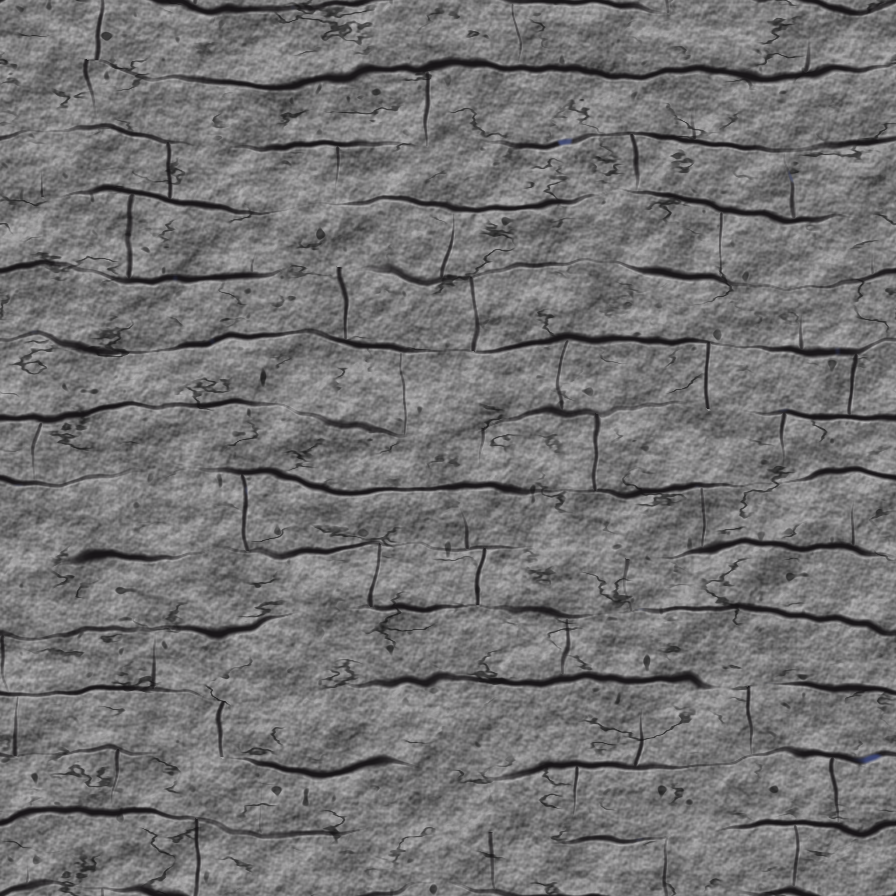
Reproduce this texture procedurally as a WebGL 2 fragment shader.

```glsl
#version 300 es
precision highp float;

uniform vec2 u_resolution;
out vec4 fragColor;

float hash(vec2 p) {
  return fract(sin(dot(p, vec2(127.1, 311.7))) * 43758.5);
}

float corner(vec2 cell, vec2 toPoint, float period) {
  float angle = 6.2832 * hash(mod(cell, period) + period * 0.13);
  return dot(vec2(cos(angle), sin(angle)), toPoint);
}

// Gradient noise that wraps over the unit square
float noise(vec2 uv, float cells) {
  vec2 p = uv * cells, i = floor(p), f = fract(p);
  vec2 s = f * f * f * (f * (f * 6.0 - 15.0) + 10.0);
  vec2 o = vec2(1.0, 0.0);
  return mix(mix(corner(i, f, cells), corner(i + o, f - o, cells), s.x),
             mix(corner(i + o.yx, f - o.yx, cells), corner(i + 1.0, f - 1.0, cells), s.x), s.y);
}

float fbm(vec2 uv, float cells) {
  float sum = 0.0, amplitude = 0.5;
  for (int octave = 0; octave < 5; octave++) {
    sum += amplitude * noise(uv, cells);
    cells *= 2.0;
    amplitude *= 0.5;
  }
  return sum;
}

// Depth of the gaps: 13 courses of about 6 uneven bricks, partly filled
float joints(vec2 uv) {
  vec2 ragged = uv + 0.016 * vec2(noise(uv, 9.0), noise(uv, 11.0))
                   + 0.006 * vec2(noise(uv, 31.0), noise(uv, 37.0));
  float y = ragged.y * 13.0 + 0.45 * noise(uv, 5.0);
  float row = mod(floor(y), 13.0);
  float bed = abs(fract(y + 0.5) - 0.5) / 13.0;

  float x = ragged.x * 6.0 + 0.5 * row + 0.4 * hash(vec2(row, 3.0));
  float head = 1.0;
  for (float k = -1.0; k <= 1.0; k++) {
    float id = floor(x) + k;
    vec2 key = vec2(mod(id, 6.0), row);
    float missing = step(hash(key + 20.0), 0.2);
    head = min(head, abs(x - id - 0.25 - 0.5 * hash(key)) / 6.0 + missing);
  }

  float bedOpen = smoothstep(-0.3, 0.12, noise(uv, 7.0));
  float headOpen = smoothstep(-0.2, 0.25, noise(uv, 8.0));
  float bedGap = bedOpen * (1.0 - smoothstep(0.0008, 0.001 + 0.005 * bedOpen, bed));
  float headGap = headOpen * (1.0 - smoothstep(0.0004, 0.001 + 0.0028 * headOpen, head));
  return max(bedGap, 0.85 * headGap);
}

float relief(vec2 uv, float gap) {
  return fbm(uv, 14.0) - 0.06 * gap;
}

void main() {
  vec2 uv = gl_FragCoord.xy / u_resolution;
  float gap = joints(uv);

  // Light from the upper left
  vec2 towardLight = uv + vec2(-0.0008, 0.002);
  float slope = relief(uv, gap) - relief(towardLight, joints(towardLight));
  float shade = 0.485 + clamp(3.2 * slope, -0.22, 0.14);

  // Blotches and grain
  shade += 0.07 * noise(uv, 17.0) + 0.09 * noise(uv, 151.0) + 0.07 * noise(uv, 256.0);

  // Flat, broken cracks and small pits
  float ridge = abs(fbm(uv * vec2(1.0, 2.0), 8.0));
  float crack = (1.0 - smoothstep(0.004, 0.028, ridge)) * smoothstep(0.0, 0.3, noise(uv, 19.0));
  float pit = smoothstep(0.38, 0.52, noise(uv, 63.0)) * smoothstep(-0.1, 0.3, noise(uv, 12.0));
  shade *= 1.0 - 0.55 * max(crack, pit);

  vec3 clay = shade * vec3(1.0, 0.995, 1.0);
  vec3 hollow = vec3(0.08, 0.07, 0.08);
  // Rare bluish glints deep in the gaps
  hollow = mix(hollow, vec3(0.22, 0.26, 0.45), smoothstep(0.46, 0.56, noise(uv, 23.0)));
  fragColor = vec4(mix(clay, hollow, 0.96 * gap), 1.0);
}
```
